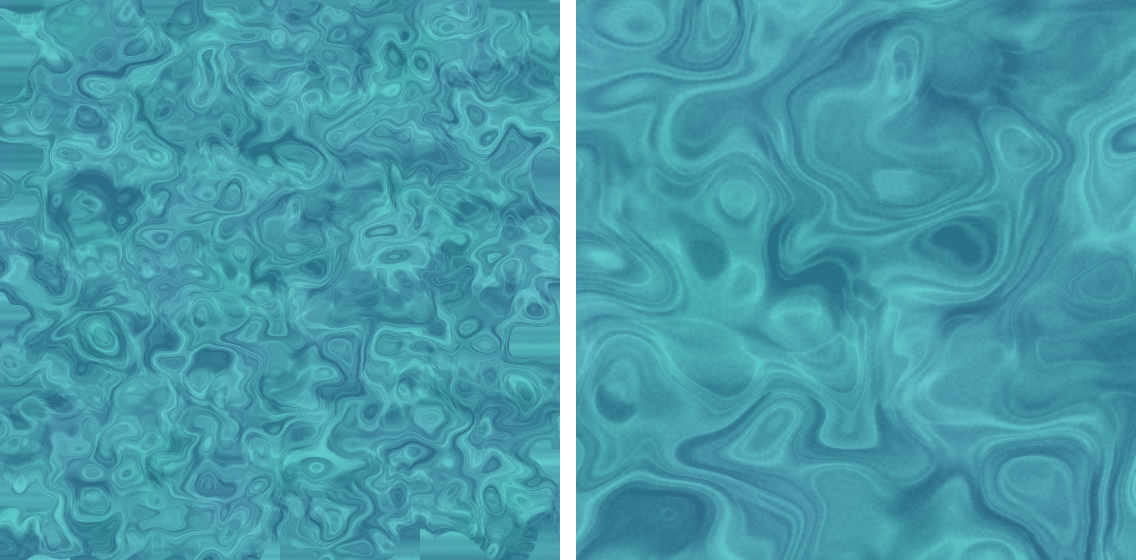
Left, the full canvas; right, a detail of the centre.
Reproduce this texture procedurally as a WebGL 2 fragment shader.

```glsl
#version 300 es
precision highp float;

uniform vec2 u_resolution;
out vec4 fragColor;

float hash(vec2 p) {
    p = fract(p * vec2(0.1031, 0.1137));
    p += dot(p, p.yx + 33.33);
    return fract((p.x + p.y) * p.x * 91.7);
}

// Layered sines in scattered directions, scaled to unit variance.
float waves(vec2 p, float low, float high, float falloff, float seed) {
    float sum = 0.0, power = 0.0;
    for (int i = 0; i < 18; i++) {
        float n = float(i);
        float k = low * pow(high / low, n / 17.0);
        float amp = pow(k / low, -falloff);
        float angle = 2.4 * n + seed;
        float phase = 6.2832 * fract(sin(n * 12.99 + seed * 7.31) * 437.58);
        sum += amp * sin(k * dot(p, vec2(cos(angle), sin(angle))) + phase);
        power += 0.5 * amp * amp;
    }
    return sum * inversesqrt(power);
}

void main() {
    vec2 p = gl_FragCoord.xy / u_resolution;

    // Swirling displacement, strongest along x
    float drift = waves(p, 24.0, 100.0, 0.8, 1.3);
    vec2 bent = p + 0.008 * vec2(drift, -drift);
    float swirl = waves(bent, 30.0, 140.0, 0.85, 4.7);
    vec2 q = p + vec2(0.050 * swirl, 0.022 * drift);

    // Dye bands that mostly follow the contours of the swirl
    vec2 band = vec2(q.x - 0.3 * p.x, 0.6 * q.y);
    float dye = waves(band, 44.0, 420.0, 0.6, 2.1);
    float crest = waves(band, 60.0, 300.0, 0.35, 8.6);
    float filament = exp(-6.0 * crest * crest) - 0.277;
    float tone = 0.88 * dye + 0.85 * filament;

    // Level streaks where the displacement leaves the canvas
    vec2 beyond = abs(q - 0.5) - 0.5;
    float outside = smoothstep(-0.003, 0.003, max(beyond.x, beyond.y));
    float column = floor(p.x * 8.0);
    float streak = waves(vec2(0.0, p.y + column * 0.37), 30.0, 700.0, 0.5, 5.9);
    tone = mix(tone, 0.85 * streak + 0.15, outside);

    // Fine grain
    tone += 0.4 * (hash(floor(p * 512.0)) - 0.5);
    tone = clamp(tone, -2.2, 2.4);

    // Teal ramp with a faint shift of hue
    vec3 color = vec3(0.271, 0.603, 0.662) + tone * vec3(0.045, 0.075, 0.055);
    color += 0.007 * waves(p, 20.0, 80.0, 0.6, 3.4) * vec3(1.0, -0.8, 0.5);
    fragColor = vec4(color, 1.0);
}
```
